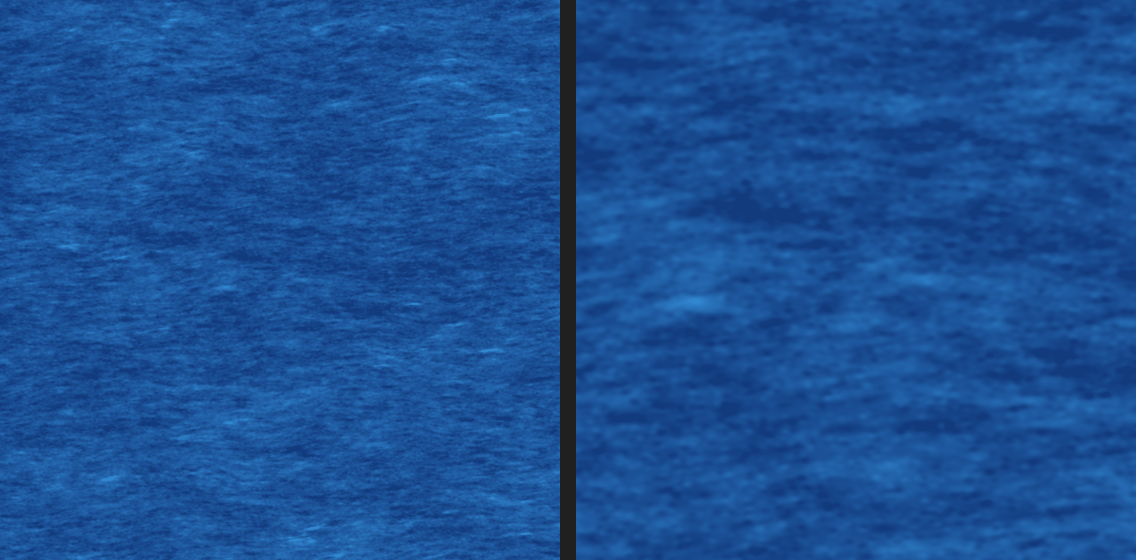
Left: the whole. Right: its middle third, enlarged.
Give the GLSL for this texture, as a WebGL 1 fragment shader.

```glsl
precision highp float;
// Deep blue open water with fine, nearly level ripples and scattered bright crests.
uniform vec2 u_resolution;

vec3 hash3(vec2 cell) {
  vec3 h = fract(cell.xyx * vec3(0.1031, 0.1030, 0.0973));
  h += dot(h, h.yxz + 33.33);
  return fract((h.xxy + h.yzz) * h.zyx);
}

// Cellular noise: soft light and dark spots, one per cell, around zero.
float spots(vec2 p) {
  vec2 cell = floor(p);
  float sum = 0.0;
  for (int j = -1; j <= 1; j++) {
    for (int i = -1; i <= 1; i++) {
      vec2 c = cell + vec2(float(i), float(j));
      vec3 rnd = hash3(c);
      vec2 d = p - c - rnd.xy;
      float k = max(1.0 - dot(d, d), 0.0);
      sum += (rnd.z * 2.0 - 1.0) * k * k * k;
    }
  }
  return sum;
}

// Sparse tilted crests: crisp along the top, fading out below.
float crests(vec2 p) {
  vec2 cell = floor(p);
  float sum = 0.0;
  for (int j = -1; j <= 1; j++) {
    for (int i = -1; i <= 1; i++) {
      vec2 c = cell + vec2(float(i), float(j));
      vec3 rnd = hash3(c + 71.0);
      vec2 d = p - c - rnd.xy;
      d.y -= 0.35 * d.x - 0.3 * d.x * d.x;
      float strength = smoothstep(0.58, 1.0, rnd.z);
      float along = smoothstep(0.75, 0.0, abs(d.x));
      float below = smoothstep(0.1, -0.06, d.y) * exp(4.5 * min(d.y, 0.0));
      sum += strength * along * below * smoothstep(-1.0, -0.6, d.y);
    }
  }
  return sum;
}

void main() {
  vec2 p = gl_FragCoord.xy / u_resolution;

  // Layered sines bend the ripples and lift them slightly to the right.
  vec2 q = p;
  q.y -= 0.04 * p.x;
  q.y += 0.005 * sin(13.0 * p.x + 9.0 * p.y) + 0.0022 * sin(37.0 * p.x - 23.0 * p.y + 1.7);
  q.x += 0.012 * sin(31.0 * p.y + 5.0 * p.x);

  // Swell, wavelets, ripples and grain.
  float swell = spots(q * vec2(3.2, 7.0) + 5.3);
  float wavelets = spots(q * vec2(10.0, 38.0) + 17.1);
  float ripples = spots(q * vec2(27.0, 115.0) + 41.7);
  float fineRipples = spots(q * vec2(62.0, 200.0) + 63.9);
  float grain = spots(p * vec2(190.0, 290.0) + 91.2);

  float light = 1.1 * swell + 1.15 * wavelets + 1.35 * ripples
              + 1.45 * fineRipples + 1.1 * grain - 0.22;

  // Crests gather on the lighter swell and are broken up by the ripples.
  float crest = crests(q * vec2(17.0, 38.0) + 3.0);
  float patches = smoothstep(-0.5, 0.5, swell + 0.7 * wavelets);
  light += 4.0 * crest * patches * max(0.75 + 0.9 * ripples + 0.8 * fineRipples, 0.0);

  light = clamp(light, -2.4, 4.8);
  vec3 water = vec3(0.11, 0.328, 0.601) + light * vec3(0.016, 0.041, 0.044);
  gl_FragColor = vec4(water, 1.0);
}
```
